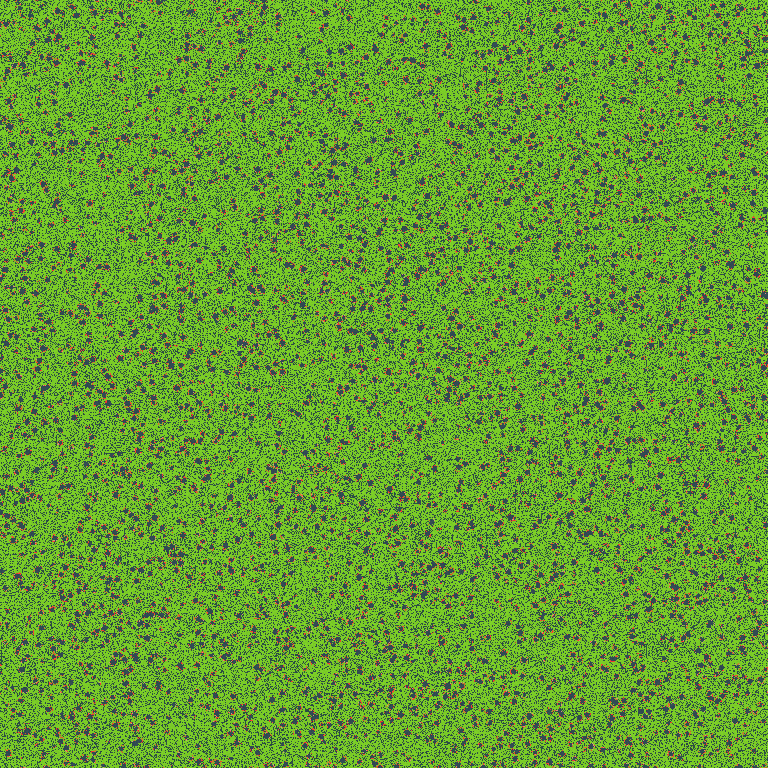
A three.js fragment shader for this texture:

```glsl
varying vec2 vUv;

float hash(vec2 p) {
  vec3 q = fract(vec3(p.xyx) * 0.1031);
  q += dot(q, q.yzx + 33.33);
  return fract((q.x + q.y) * q.z);
}

float smoothNoise(vec2 p) {
  vec2 i = floor(p);
  vec2 f = fract(p);
  f = f * f * (3.0 - 2.0 * f);
  return mix(mix(hash(i), hash(i + vec2(1.0, 0.0)), f.x),
             mix(hash(i + vec2(0.0, 1.0)), hash(i + vec2(1.0, 1.0)), f.x), f.y);
}

// Signed distance, in grains, to the nearest scattered spot
float spotDistance(vec2 grain) {
  float nearest = 100.0;
  vec2 home = floor(grain / 9.0);
  float density = mix(0.34, 0.64, smoothNoise(home * 0.25 + 19.0));
  for (int y = -1; y <= 1; y++) {
    for (int x = -1; x <= 1; x++) {
      vec2 site = home + vec2(float(x), float(y));
      if (hash(site + 5.9) < density) {
        vec2 jitter = vec2(hash(site + 111.3), hash(site + 247.7));
        float radius = mix(1.2, 2.9, hash(site + 383.1));
        nearest = min(nearest, length(grain - (site + jitter) * 9.0) - radius);
      }
    }
  }
  return nearest;
}

vec3 grainColor(vec2 grain) {
  float pick = hash(grain + 211.0);
  float tone = hash(grain + 389.0);

  // Bright turf peppered with dark single grains
  vec3 turf = vec3(0.48, 0.80, 0.15) * mix(0.96, 1.04, tone);
  vec3 pepper = mix(vec3(0.15, 0.27, 0.25), vec3(0.19, 0.33, 0.28), tone);
  vec3 color = pick < 0.27 ? pepper : turf;

  // Ragged slate spots with red and pink grains along the rim
  float d = spotDistance(grain) + (hash(grain + 577.0) - 0.5) * 1.5;
  if (d < 0.0) {
    color = mix(vec3(0.17, 0.27, 0.31), vec3(0.22, 0.31, 0.34), tone);
  } else if (d < 1.2 && hash(grain + 743.0) < 0.32) {
    vec3 red = mix(vec3(0.88, 0.18, 0.20), vec3(0.98, 0.34, 0.18), tone);
    color = pick < 0.15 ? vec3(0.85, 0.58, 0.50) : red;
  }
  return color;
}

void main() {
  // Average nine samples per pixel to smooth the grain edges
  vec2 stepX = dFdx(vUv);
  vec2 stepY = dFdy(vUv);
  vec3 sum = vec3(0.0);
  for (int j = -1; j <= 1; j++) {
    for (int i = -1; i <= 1; i++) {
      vec2 uv = vUv + (float(i) * stepX + float(j) * stepY) / 3.0;
      sum += grainColor(floor(uv * 768.0));
    }
  }
  gl_FragColor = vec4(sum / 9.0, 1.0);
}
```
